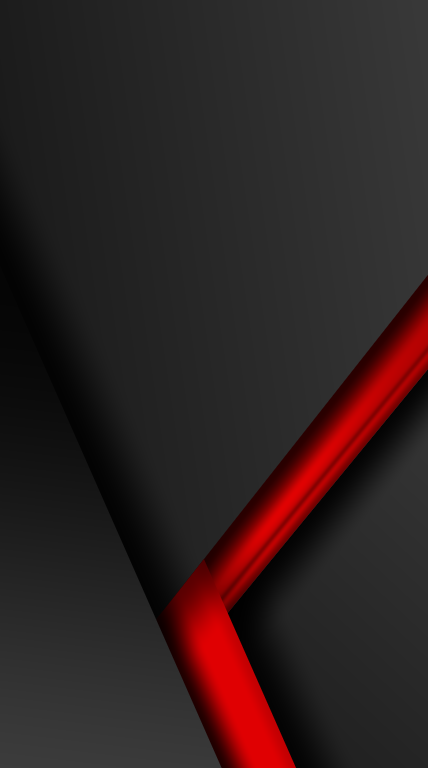
This background is drawn by a WebGL 1 fragment shader. Its source:

```glsl
precision highp float;
// Dark layered panels split by a glossy red band folded into a chevron.
// Signed distances to two slanted edges give the panels, the band faces
// and the soft shadows; each layer is blended over the previous one.
uniform vec2 u_resolution;

// Antialiased step: 1 where the distance d is positive.
float cover(float d) {
  return clamp(d * u_resolution.y + 0.5, 0.0, 1.0);
}

// Soft shadow brightness, rising from floorLevel at distance 0 to 1.
float shade(float d, float reach, float floorLevel) {
  return mix(floorLevel, 1.0, smoothstep(0.0, reach, d));
}

// Smooth highlight centred on c.
float bump(float x, float c, float w) {
  float k = (x - c) / w;
  return exp(-k * k);
}

// Red reflection across (t) and along (s) the long diagonal face.
vec3 diagonalFace(float t, float s) {
  float light = 0.16 + 0.52 * smoothstep(0.05, 0.55, t);
  light += 0.2 * bump(t, 0.56, 0.15) * bump(s, 0.22, 0.2);
  light -= 0.2 * bump(t, 0.73 + 0.12 * s, 0.05);
  light += 0.1 * bump(t, 0.83, 0.05) * (1.0 - s);
  light -= 0.25 * smoothstep(0.84, 1.0, t);
  light *= shade(s, 0.17, 0.55);
  return light * vec3(1.0, 0.01, 0.01);
}

// Short lower face, lit toward its right side and dark at the fold.
vec3 lowerFace(float t, float fold) {
  float light = 0.12 + 0.76 * smoothstep(0.0, 0.5, t);
  light -= 0.12 * smoothstep(0.75, 1.0, t);
  light *= shade(fold, 0.075, 0.4);
  return light * vec3(1.0, 0.0, 0.01);
}

void main() {
  // Height is 1; the width is held at 0.56 for any canvas.
  vec2 p = gl_FragCoord.xy / u_resolution * vec2(0.56, 1.0);

  // Distances to the left panel edge and to the diagonal upper edge.
  float left = dot(p - vec2(0.29, 0.0), vec2(0.914, 0.405));
  vec2 fromFold = p - vec2(0.2122, 0.2031);
  float diagonal = dot(fromFold, vec2(0.784, -0.621));
  float along = dot(fromFold, vec2(0.621, 0.784));
  float bandWidth = 0.067 + 0.02 * along;
  float lowerWidth = 0.089;

  // Large upper panel with a shadow along the left panel.
  float upper = 0.08 + 0.2 * p.x + 0.03 * p.y;
  upper *= shade(left, 0.085, 0.1);
  vec3 color = vec3(upper);

  // Lower right panel, shadowed by both faces of the band.
  float below = diagonal - bandWidth;
  float right = 0.07 + 0.13 * p.x + 0.14 * p.y;
  right *= shade(below, 0.065, 0.08);
  right *= shade(left - lowerWidth, 0.075, 0.12);
  color = mix(color, vec3(right), cover(below));

  // Red band: diagonal face, then the lower face over it.
  float onDiagonal = cover(diagonal) * cover(-below);
  color = mix(color, diagonalFace(diagonal / bandWidth, along), onDiagonal);
  float onLower = cover(diagonal) * cover(lowerWidth - left);
  color = mix(color, lowerFace(left / lowerWidth, diagonal), onLower);

  // Left panel, brightening toward the bottom.
  float side = mix(0.25, 0.02, smoothstep(-0.12, 0.64, p.y + 0.12 * p.x));
  color = mix(color, vec3(side), cover(-left));

  gl_FragColor = vec4(color, 1.0);
}
```
